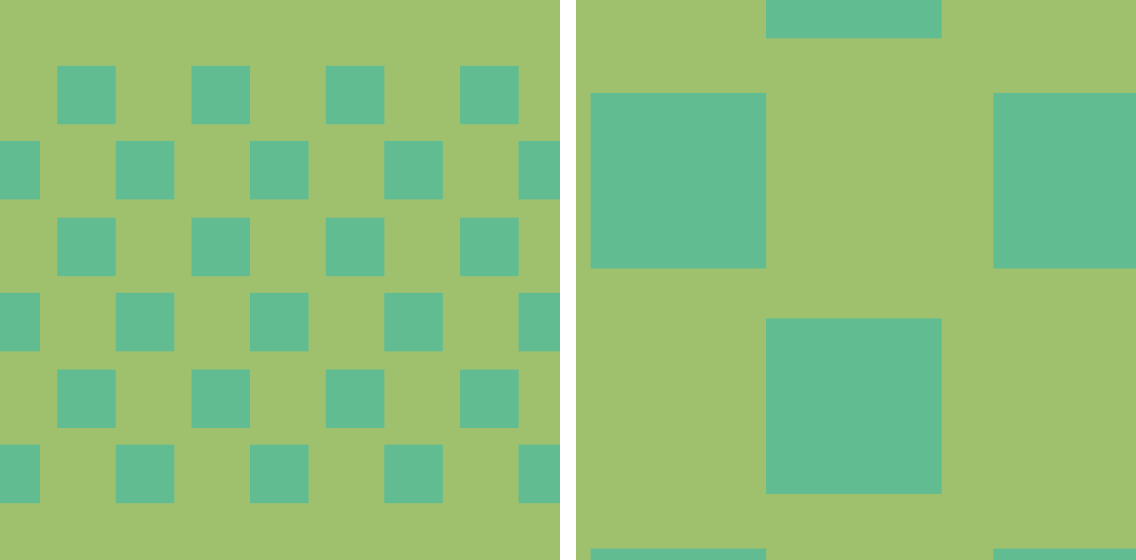
Left, the full canvas; right, a detail of the centre.
A three.js fragment shader for this pattern:

```glsl
// Six staggered rows of teal squares on a leaf green ground.
varying vec2 vUv;

// Antialiased coverage of an axis-aligned square centred on the origin.
float squareMask(vec2 offset, float halfSize, vec2 pixel) {
  vec2 cover = clamp((halfSize - abs(offset)) / pixel + 0.5, 0.0, 1.0);
  return cover.x * cover.y;
}

void main() {
  vec3 leafGreen = vec3(0.624, 0.757, 0.431);
  vec3 teal = vec3(0.380, 0.737, 0.573);
  vec2 pixel = max(fwidth(vUv), vec2(1e-5));
  float columnPitch = 0.23978;
  float mask = 0.0;

  // Rows come in pairs; the upper row of each pair is shifted sideways.
  for (int i = 0; i < 6; i++) {
    float row = float(i);
    float upper = mod(row, 2.0);
    vec2 centre = vec2(
      mix(0.2589, 0.1545, upper),
      0.1537 + 0.2712 * floor(row / 2.0) + 0.1342 * upper
    );
    vec2 offset = vUv - centre;
    // Wrap to the nearest square along the row.
    offset.x = (fract(offset.x / columnPitch + 0.5) - 0.5) * columnPitch;
    mask = max(mask, squareMask(offset, 0.05225, pixel));
  }

  gl_FragColor = vec4(mix(leafGreen, teal, mask), 1.0);
}
```
